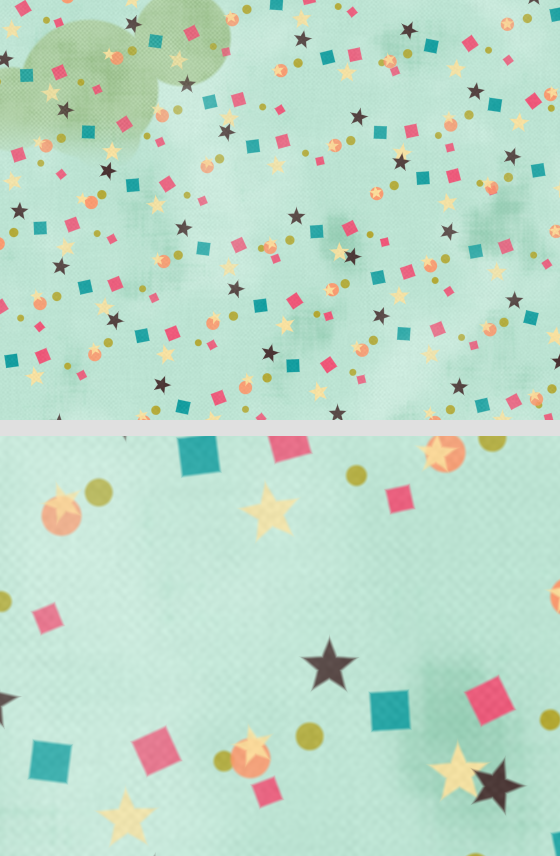
Top, the full canvas; bottom, a detail of the centre.
A WebGL 2 fragment shader for this pattern:

```glsl
#version 300 es
precision highp float;

uniform vec2 u_resolution;
out vec4 fragColor;

// Colours
const vec3 MINT = vec3(0.735, 0.890, 0.825);
const vec3 PALE = vec3(0.800, 0.920, 0.870);
const vec3 STAIN = vec3(0.530, 0.770, 0.660);
const vec3 SAGE = vec3(0.690, 0.810, 0.640);
const vec3 MOSS = vec3(0.530, 0.690, 0.450);
const vec3 COCOA = vec3(0.270, 0.170, 0.170);
const vec3 TEAL = vec3(0.060, 0.610, 0.620);
const vec3 PINK = vec3(0.940, 0.320, 0.460);
const vec3 CREAM = vec3(0.980, 0.880, 0.620);
const vec3 CORAL = vec3(0.990, 0.590, 0.420);
const vec3 OLIVE = vec3(0.700, 0.650, 0.180);

// Layout, in units of the canvas height
const mat2 LATTICE = mat2(0.274, 0.069, 0.125, -0.146);
const vec2 ANCHOR = vec2(0.436, 0.811);
const vec2 MOTIF_CENTRE = vec2(0.087, -0.044);
const float GROUP_JITTER = 0.030;
const float PIECE_JITTER = 0.008;
const float TURN_JITTER = 0.25;
const float EDGE = 0.0018;
const float WEAVE_PITCH = 0.0105;
const float CLOUD_EDGE = 0.005;

// Confetti motif: offset, form (kind, radius, turn) and colour of each piece
const int PIECES = 9;
const float DISC = 0.0, SQUARE = 1.0, STAR = 2.0;
const vec2 OFFSETS[PIECES] = vec2[](
    vec2(-0.050, -0.080), vec2(-0.014, -0.061), vec2(0.191, -0.054),
    vec2(0.054, -0.042), vec2(0.134, -0.031), vec2(0.225, -0.071),
    vec2(-0.057, -0.070), vec2(0.111, -0.089), vec2(0.0));
const vec3 FORMS[PIECES] = vec3[](
    vec3(DISC, 0.0158, 0.0), vec3(DISC, 0.0110, 0.0), vec3(DISC, 0.0082, 0.0),
    vec3(SQUARE, 0.0152, 0.0), vec3(SQUARE, 0.0148, 0.42), vec3(SQUARE, 0.0095, 0.45),
    vec3(STAR, 0.0160, 0.1), vec3(STAR, 0.0245, 0.05), vec3(STAR, 0.0220, -0.25));
const vec3 HUES[PIECES] = vec3[](
    CORAL, OLIVE, OLIVE, TEAL, PINK, PINK, CREAM, CREAM, COCOA);

// Lobes of the green cloud: centre and radius
const vec3 LOBES[4] = vec3[](
    vec3(0.212, 0.788, 0.165), vec3(0.434, 0.910, 0.115),
    vec3(0.026, 0.740, 0.100), vec3(0.250, 0.680, 0.085));

vec2 hash2(vec2 p) {
    vec3 q = fract(p.xyx * vec3(0.1031, 0.1030, 0.0973));
    q += dot(q, q.yzx + 33.33);
    return fract((q.xx + q.yz) * q.zy) * 2.0 - 1.0;
}

float gradientNoise(vec2 p) {
    vec2 i = floor(p), f = p - i;
    vec2 s = f * f * f * (f * (f * 6.0 - 15.0) + 10.0);
    vec2 e = vec2(0.0, 1.0);
    float low = mix(dot(hash2(i), f), dot(hash2(i + e.yx), f - e.yx), s.x);
    float high = mix(dot(hash2(i + e), f - e), dot(hash2(i + e.yy), f - e.yy), s.x);
    return mix(low, high, s.y);
}

float fbm(vec2 p) {
    float sum = 0.0, amp = 1.0;
    for (int i = 0; i < 4; i++) {
        sum += amp * gradientNoise(p);
        p = p * 2.03 + 17.3;
        amp *= 0.5;
    }
    return sum;
}

float starDistance(vec2 p, float radius) {
    const float HALF_SECTOR = 0.628319;
    float angle = mod(atan(p.x, p.y) + HALF_SECTOR, 2.0 * HALF_SECTOR) - HALF_SECTOR;
    vec2 folded = length(p) * vec2(sin(abs(angle)), cos(angle));
    vec2 tip = vec2(0.0, radius);
    vec2 side = 0.44 * radius * vec2(sin(HALF_SECTOR), cos(HALF_SECTOR)) - tip;
    return dot(folded - tip, normalize(vec2(-side.y, side.x)));
}

float pieceDistance(vec2 p, vec3 form, float wobble) {
    float c = cos(form.z + wobble), s = sin(form.z + wobble);
    p = mat2(c, -s, s, c) * p;
    if (form.x == DISC) return length(p) - form.y;
    if (form.x == SQUARE) return max(abs(p.x), abs(p.y)) - form.y;
    return starDistance(p, form.y);
}

void main() {
    vec2 p = gl_FragCoord.xy / u_resolution.y;
    float edge = max(EDGE, 0.75 / u_resolution.y);

    // Brushed paper
    float streaks = gradientNoise(p * vec2(110.0, 11.0)) + gradientNoise(p * vec2(11.0, 110.0) + 40.0);
    float light = fbm(p * 3.1 + 5.0);
    float stain = smoothstep(0.08, 0.85, fbm(p * vec2(4.6, 3.6) + 21.0) + 0.22 * streaks);
    vec3 colour = mix(MINT, PALE, smoothstep(-0.15, 0.5, light));
    colour = mix(colour, STAIN, 0.75 * stain);

    // Green cloud, fading towards its foot
    float cloud = 1.0;
    for (int i = 0; i < 4; i++) cloud = min(cloud, length(p - LOBES[i].xy) - LOBES[i].z);
    float cover = smoothstep(CLOUD_EDGE, -CLOUD_EDGE, cloud) * smoothstep(0.58, 0.74, p.y);
    float moss = smoothstep(-0.25, 0.75, fbm(p * 6.0 + 3.0) + 0.25 * streaks);
    colour = mix(colour, mix(SAGE, MOSS, 0.75 * moss), 0.9 * cover);

    // Confetti groups on a jittered slanted lattice
    float wash = clamp(0.14 + 0.35 * light, 0.03, 0.38);
    vec2 home = round(inverse(LATTICE) * (p - ANCHOR - MOTIF_CENTRE));
    for (int k = 0; k < 9; k++) {
        vec2 cell = home + vec2(k % 3 - 1, k / 3 - 1);
        vec2 local = p - ANCHOR - LATTICE * cell - GROUP_JITTER * hash2(cell + 50.0);
        for (int i = 0; i < PIECES; i++) {
            vec2 chance = hash2(cell * 9.0 + float(i) + 300.0);
            float d = pieceDistance(local - OFFSETS[i] - PIECE_JITTER * chance, FORMS[i], TURN_JITTER * chance.x);
            colour = mix(colour, HUES[i], (1.0 - wash) * smoothstep(edge, -edge, d));
        }
    }

    // Canvas weave and grain
    vec2 thread = sin(6.283185 * p / WEAVE_PITCH);
    float weave = thread.x * thread.y * (0.6 + 0.8 * gradientNoise(p * 14.0));
    float grain = gradientNoise(p * 190.0) + 0.6 * streaks;
    colour += weave * mix(0.016, 0.042, cover) + 0.022 * grain;
    fragColor = vec4(clamp(colour, 0.0, 1.0), 1.0);
}
```
